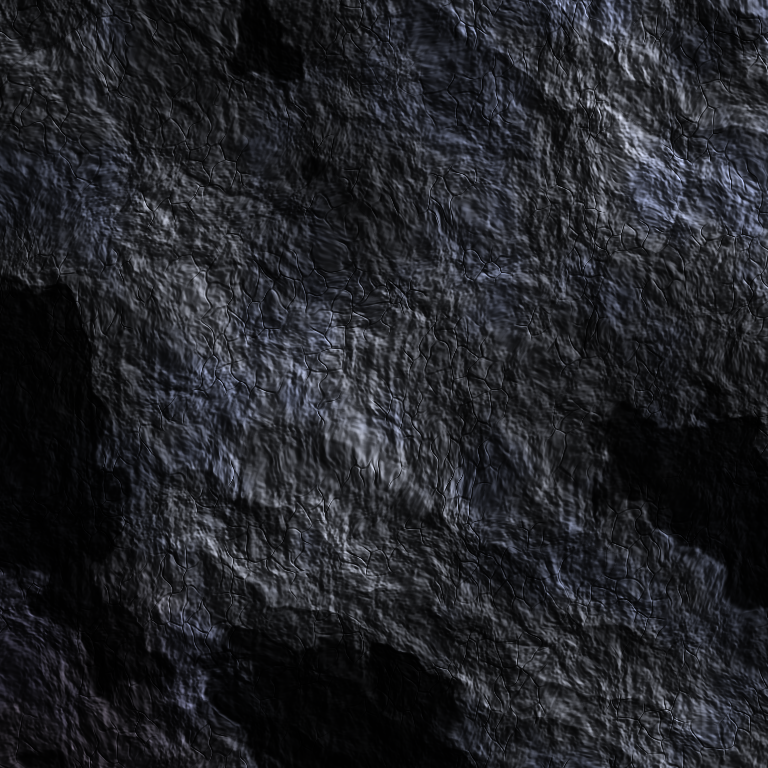
Give the GLSL for this texture, as a WebGL 2 fragment shader.

```glsl
#version 300 es
precision highp float;
// Dark, weathered rock face with facets, grooves, broken cracks, ledges and black hollows.

#define BASE_TONE 0.14
#define RELIEF 0.041
#define LIGHT_DIR vec2(0.83, 0.56)
#define LIGHT_STEP 0.0014
#define WARP 0.07
#define GRAIN_SCALE 34.0
#define FACET_SCALE 6.5
#define CRACK_SCALE vec2(44.0, 30.0)
#define HOLLOW_LEVEL -0.42
#define LEDGE_COUNT 11.0
#define STONE_TINT vec3(0.96, 0.985, 1.07)
#define SHEEN_TINT vec3(0.91, 0.97, 1.18)

uniform vec2 u_resolution;
out vec4 fragColor;

float hash(vec2 p) {
    return fract(sin(dot(p, vec2(127.1, 311.7))) * 43758.5453);
}

float noise(vec2 p) {
    vec2 i = floor(p), f = fract(p);
    f = f * f * (3.0 - 2.0 * f);
    return mix(mix(hash(i), hash(i + vec2(1, 0)), f.x),
               mix(hash(i + vec2(0, 1)), hash(i + vec2(1, 1)), f.x), f.y);
}

mat2 rotation(float a) {
    float c = cos(a), s = sin(a);
    return mat2(c, s, -s, c);
}

float fbm(vec2 p, float gain) {
    float sum = 0.0, amp = 0.5;
    mat2 turn = 2.03 * rotation(0.65);
    for (int i = 0; i < 4; i++) {
        sum += amp * noise(p);
        p = turn * p + 7.3;
        amp *= gain;
    }
    return sum;
}

// x: gap between the two nearest cell centres, y: random value of the cell
vec2 cells(vec2 p) {
    vec2 base = floor(p);
    float near = 9.0, next = 9.0, id = 0.0;
    for (int y = -1; y <= 1; y++)
    for (int x = -1; x <= 1; x++) {
        vec2 cell = base + vec2(x, y);
        vec2 centre = cell + vec2(hash(cell), hash(cell + 41.7));
        float d = distance(p, centre);
        if (d < near) { next = near; near = d; id = hash(cell + 13.1); }
        else next = min(next, d);
    }
    return vec2(next - near, id);
}

vec2 warped(vec2 p) {
    return p + WARP * (vec2(fbm(p * 6.0, 0.5), fbm(p * 6.0 + 19.0, 0.5)) - 0.47);
}

// Broad light and dark masses, lying in diagonal bands with ragged borders
float massing(vec2 w) {
    float band = cos(6.2832 * (w.x + w.y - 0.88) / 0.82);
    float ragged = 0.4 * (fbm(w * 24.0, 0.5) - 0.47);
    return 0.35 * band + 2.4 * (fbm(w * 3.2 + 4.0, 0.5) - 0.47) + ragged;
}

float hollow(float mass) {
    return 1.0 - smoothstep(HOLLOW_LEVEL - 0.08, HOLLOW_LEVEL, mass);
}

// Short thin cracks along cell borders, interrupted by noise
float cracks(vec2 p, vec2 w) {
    vec2 bent = w + 0.012 * vec2(noise(p * 60.0), noise(p * 60.0 + 23.0));
    float line = 1.0 - smoothstep(0.0, 0.12, cells(bent * CRACK_SCALE).x);
    return line * smoothstep(0.45, 0.7, noise(p * 26.0 + 57.0));
}

float height(vec2 p) {
    vec2 w = warped(p);
    float h = fbm(w * GRAIN_SCALE, 0.58);

    // Grooves curve along a steep direction of their own on every facet
    vec2 facet = cells(w * FACET_SCALE);
    vec2 along = rotation(0.2 + (facet.y - 0.5) * 1.7) * w;
    float grooved = smoothstep(0.35, 0.6, noise(w * 7.0 + 31.0)) * smoothstep(0.0, 0.1, facet.x);
    h += 0.17 * grooved * noise(along * vec2(140.0, 14.0));

    // Upright scratches
    float scratched = smoothstep(0.4, 0.7, noise(p * vec2(11.0, 4.0) + 83.0));
    h += 0.14 * scratched * noise(vec2(w.x * 60.0 + p.x * 100.0, p.y * 14.0));

    return h - 0.05 * cracks(p, w) - 0.22 * hollow(massing(w));
}

void main() {
    vec2 p = gl_FragCoord.xy / u_resolution;
    vec2 w = warped(p);
    float mass = massing(w);
    vec2 facet = cells(w * FACET_SCALE);

    // Slope towards the light, softly limited
    float slope = (height(p) - height(p + LIGHT_DIR * LIGHT_STEP)) / LIGHT_STEP;
    float relief = RELIEF * slope;
    relief /= 1.0 + 0.25 * abs(relief);

    // Lit lips of stepped ledges, each over a dark underside
    float tread = fract(LEDGE_COUNT * dot(w, vec2(0.5, 0.85)) + 1.6 * fbm(w * 8.0, 0.5));
    float lip = (1.0 - tread) * smoothstep(0.0, 0.05, tread);
    float stepped = smoothstep(0.48, 0.7, noise(w * 3.0 + 71.0) + 0.35 * (p.x - 0.5));

    // Exposure adds up in logarithmic steps
    float exposure = mass + relief;
    vec2 slant = rotation(-0.5) * w;
    exposure += 1.1 * (fbm(slant * vec2(17.0, 8.0) + 47.0, 0.55) - 0.5);
    exposure += 0.5 * (facet.y - 0.5);
    exposure += 1.1 * stepped * (lip - 0.5);
    exposure -= 0.6 * cracks(p, w);
    exposure -= 0.5 * (1.0 - smoothstep(0.0, 0.035, facet.x)) * noise(w * 20.0);
    exposure -= 1.5 * hollow(mass);
    float tone = BASE_TONE * exp(exposure);
    tone /= 1.0 + 0.7 * tone;

    // Cold sheen in patches, a trace of violet in the lower left corner
    float sheen = smoothstep(0.4, 0.68, fbm(p * 8.0 + 91.0, 0.55));
    vec3 tint = mix(STONE_TINT, SHEEN_TINT, sheen);
    float violet = 1.0 - smoothstep(0.1, 0.4, length(p));
    tint += violet * vec3(0.07, -0.03, 0.04);

    fragColor = vec4(clamp(tone * tint, 0.0, 1.0), 1.0);
}
```
